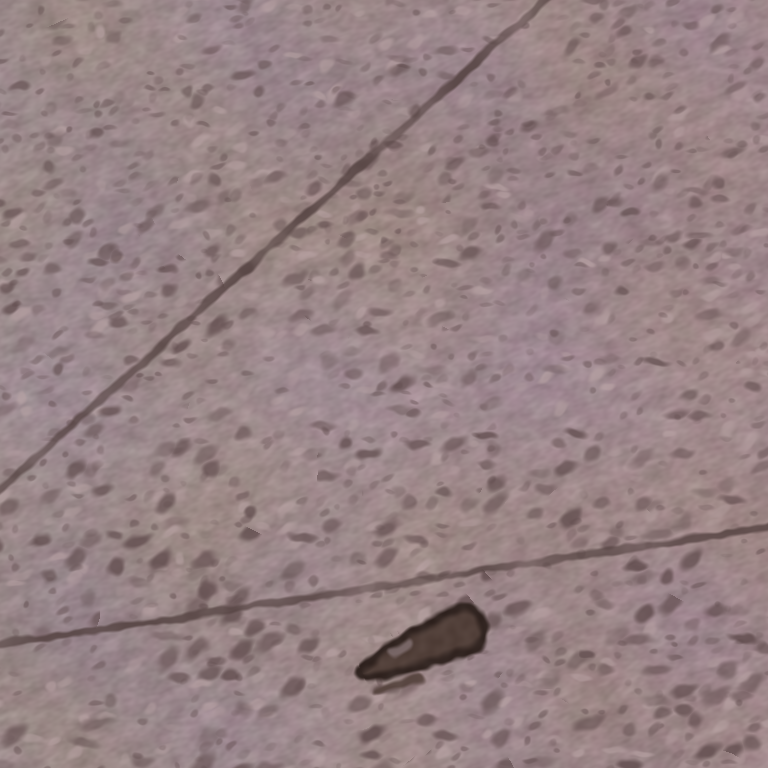
A three.js fragment shader for this texture:

```glsl
varying vec2 vUv;

const vec3 STONE = vec3(0.612, 0.532, 0.541);
const vec3 PALE = vec3(0.73, 0.645, 0.65);
const vec3 FLECK = vec3(0.37, 0.29, 0.295);
const vec3 CRACK = vec3(0.33, 0.26, 0.255);
const vec3 PIT_RIM = vec3(0.19, 0.14, 0.125);
const vec3 PIT_FLOOR = vec3(0.32, 0.25, 0.225);
const float GRAIN_ANGLE = 0.36;

vec2 hash2(vec2 p) {
  vec3 q = fract(vec3(p.xyx) * vec3(0.1031, 0.1030, 0.0973));
  q += dot(q, q.yzx + 33.33);
  return fract((q.xx + q.yz) * q.zy);
}

vec2 rotate(vec2 p, float a) {
  float c = cos(a), s = sin(a);
  return vec2(c * p.x + s * p.y, c * p.y - s * p.x);
}

float cornerSlope(vec2 id, vec2 offset) {
  float a = 6.2832 * hash2(id + 57.0).x;
  return dot(vec2(cos(a), sin(a)), offset);
}

float gradientNoise(vec2 p) {
  vec2 i = floor(p), f = fract(p), e = vec2(1.0, 0.0);
  vec2 u = f * f * f * (f * (f * 6.0 - 15.0) + 10.0);
  float low = mix(cornerSlope(i, f), cornerSlope(i + e.xy, f - e.xy), u.x);
  float high = mix(cornerSlope(i + e.yx, f - e.yx), cornerSlope(i + e.xx, f - e.xx), u.x);
  return mix(low, high, u.y);
}

float fbm(vec2 p) {
  float sum = 0.0, gain = 1.0;
  for (int k = 0; k < 3; k++) {
    sum += gain * gradientNoise(p);
    p = rotate(p, 0.5) * 2.03 + 17.3;
    gain *= 0.6;
  }
  return sum;
}

// Coverage of scattered ellipses lying along the grain
float flecks(vec2 p, vec2 cells, vec2 radius, float density, float seed) {
  vec2 g = rotate(p, GRAIN_ANGLE) * cells;
  vec2 home = floor(g);
  float cover = 0.0;
  for (int y = -1; y <= 1; y++) {
    for (int x = -1; x <= 1; x++) {
      vec2 id = home + vec2(float(x), float(y));
      vec2 place = hash2(id + seed);
      vec2 kind = hash2(id + seed + 131.0);
      vec2 shape = hash2(id + seed + 271.0);
      vec2 d = (g - id - 0.1 - 0.8 * place) / cells;
      d = rotate(d, (shape.x - 0.5) * 1.1);
      vec2 size = radius * mix(vec2(0.55, 0.7), vec2(1.3, 1.25), shape.yx);
      float mask = 1.0 - smoothstep(0.5, 1.3, length(d / size));
      cover = max(cover, mask * step(kind.x, density) * mix(0.3, 0.95, kind.y));
    }
  }
  return cover;
}

float segmentDistance(vec2 p, vec2 a, vec2 b) {
  vec2 ab = b - a;
  return length(p - a - ab * clamp(dot(p - a, ab) / dot(ab, ab), 0.0, 1.0));
}

float crack(vec2 p, vec2 a, vec2 b, float halfWidth) {
  vec2 wobble = vec2(0.0, 0.004 * gradientNoise(p * 22.0) + 0.003 * gradientNoise(p * 60.0));
  float width = halfWidth * (1.0 + 0.7 * gradientNoise(p * 30.0 + 9.0));
  float mask = 1.0 - smoothstep(width - 0.002, width + 0.003, segmentDistance(p + wobble, a, b));
  return mask * clamp(0.78 + 0.5 * gradientNoise(p * 14.0 + 4.0), 0.0, 1.0);
}

// Tapered capsule: radius grows from a to b
float dropDistance(vec2 p, vec2 a, vec2 b, float ra, float rb) {
  vec2 ab = b - a;
  float t = clamp(dot(p - a, ab) / dot(ab, ab), 0.0, 1.0);
  return length(p - a - ab * t) - mix(ra, rb, sqrt(t));
}

void main() {
  vec2 p = vUv;
  vec2 along = rotate(p, GRAIN_ANGLE);
  vec2 rough = p + 0.005 * vec2(gradientNoise(p * 55.0), gradientNoise(p * 55.0 + 31.0));

  // Mottled ground with faint drifts of hue
  float drift = gradientNoise(p * 3.2 + 5.0);
  float hue = gradientNoise(p * 5.0 + 21.0);
  vec3 color = STONE + 0.035 * drift;
  color += hue * vec3(0.012, 0.012, -0.035) + (p.x - 0.5) * vec3(0.012, -0.012, -0.004);
  color += 0.062 * fbm(along * vec2(24.0, 44.0));
  color += 0.035 * gradientNoise(along * vec2(85.0, 140.0));
  color += 0.02 * vec3(1.0, -0.4, 0.6) * gradientNoise(p * 38.0 + 70.0);

  // Pale chips, then dark pores, larger towards the bottom
  float density = 0.36 + 0.28 * gradientNoise(p * 4.5 + 40.0);
  float growth = mix(1.2, 0.82, p.y);
  float chips = flecks(rough, vec2(27.0, 42.0), vec2(0.013, 0.006), 0.26, 400.0);
  float pores = flecks(rough, vec2(25.0, 40.0), vec2(0.0155, 0.0078) * growth, density, 0.0);
  float specks = flecks(rough, vec2(44.0, 66.0), vec2(0.008, 0.0045), density * 0.7, 800.0);
  color = mix(color, PALE, 0.65 * chips);
  color = mix(color, FLECK, 0.5 * specks);
  color = mix(color, FLECK, mix(0.9, 0.62, p.y) * pores);

  // Two long cracks
  float steep = crack(p, vec2(-0.02, 0.344), vec2(0.73, 1.018), 0.0047);
  float shallow = crack(p, vec2(-0.02, 0.157), vec2(1.02, 0.317), 0.0045);
  color = mix(color, CRACK, 0.88 * max(steep, shallow));

  // Deep pit with a dark rim, a glint and a small gash below
  float pit = dropDistance(rough, vec2(0.472, 0.123), vec2(0.602, 0.18), 0.008, 0.034);
  float gash = dropDistance(rough, vec2(0.49, 0.101), vec2(0.545, 0.116), 0.003, 0.006);
  float glint = segmentDistance(rough, vec2(0.512, 0.151), vec2(0.532, 0.16));
  vec3 pitColor = mix(PIT_FLOOR, PIT_RIM, smoothstep(-0.017, -0.005, pit));
  pitColor += 0.04 * gradientNoise(p * 70.0);
  pitColor = mix(pitColor, STONE * 0.85, 0.75 * (1.0 - smoothstep(0.002, 0.009, glint)));
  color = mix(color, PIT_FLOOR, 0.85 * (1.0 - smoothstep(-0.003, 0.004, gash)));
  color = mix(color, pitColor, 1.0 - smoothstep(-0.003, 0.004, pit));

  gl_FragColor = vec4(color, 1.0);
}
```
